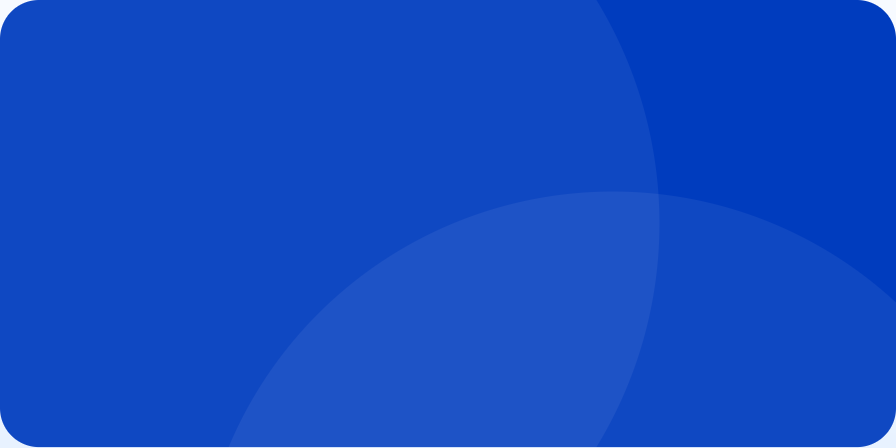
Give the GLSL for this background, as a WebGL 1 fragment shader.

```glsl
precision highp float;

uniform vec2 u_resolution;

// Lengths are in canvas heights, origin at the lower left
const vec3 CARD_BLUE = vec3(0.0, 0.235, 0.745);
const vec3 PAGE_TOP = vec3(0.97, 0.98, 1.0);
const vec3 PAGE_BOTTOM = vec3(0.91, 0.95, 1.0);
const float VEIL_OPACITY = 0.06;

const vec2 LEFT_CENTER = vec2(0.517, 0.501);
const float LEFT_RADIUS = 0.955;
const vec2 LOWER_CENTER = vec2(1.368, -0.3575);
const float LOWER_RADIUS = 0.930;

const float CORNER_RADIUS = 0.087;
const float BOTTOM_GAP = 0.002;

float circleDistance(vec2 p, vec2 center, float radius) {
  return length(p - center) - radius;
}

float roundedBoxDistance(vec2 p, vec2 halfSize, float radius) {
  vec2 q = abs(p) - halfSize + radius;
  return length(max(q, 0.0)) + min(max(q.x, q.y), 0.0) - radius;
}

// Antialiased coverage, one pixel wide
float coverage(float dist) {
  return clamp(0.5 - dist * u_resolution.y, 0.0, 1.0);
}

vec3 addVeil(vec3 color, float dist) {
  return mix(color, vec3(1.0), VEIL_OPACITY * coverage(dist));
}

void main() {
  vec2 p = gl_FragCoord.xy / u_resolution.y;
  float aspect = u_resolution.x / u_resolution.y;

  // Blue card with two overlapping translucent discs
  vec3 card = addVeil(CARD_BLUE, circleDistance(p, LEFT_CENTER, LEFT_RADIUS));
  card = addVeil(card, circleDistance(p, LOWER_CENTER, LOWER_RADIUS));

  // Rounded card over the pale page
  vec2 cardCenter = 0.5 * vec2(aspect, 1.0 + BOTTOM_GAP);
  vec2 cardHalf = 0.5 * vec2(aspect, 1.0 - BOTTOM_GAP);
  float cardMask = coverage(roundedBoxDistance(p - cardCenter, cardHalf, CORNER_RADIUS));
  vec3 page = mix(PAGE_BOTTOM, PAGE_TOP, p.y);

  gl_FragColor = vec4(mix(page, card, cardMask), 1.0);
}
```
